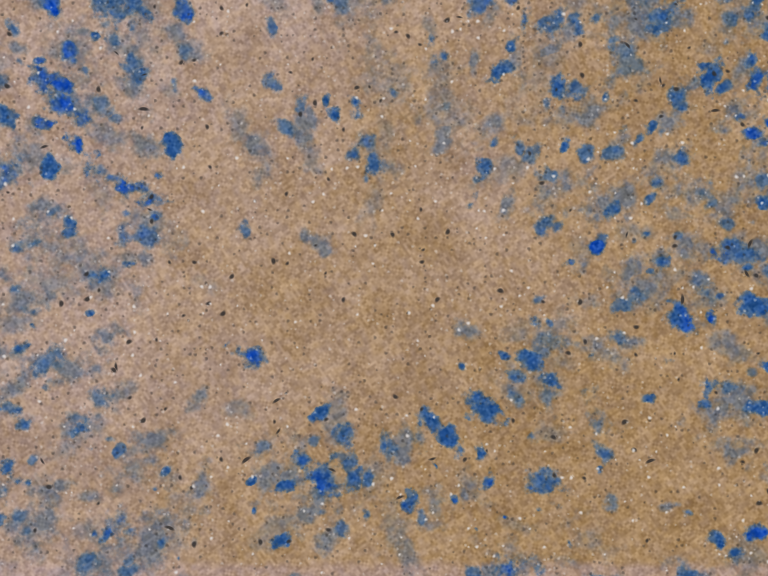
This texture is drawn by a Shadertoy shader. Its source:

```glsl
// Grainy tan plaster stained with ragged blue pigment, peppered with dark and pale grit.
// Stains are scattered in jittered cells, stretched outward from the middle and
// frayed by noise; the grit uses finer cells and the sand is layered value noise.

const vec2 MIDDLE = vec2(0.66, 0.45);
const vec3 PINK_SAND = vec3(0.675, 0.575, 0.515);
const vec3 OCHRE_SAND = vec3(0.640, 0.520, 0.385);
const vec3 PALE_DUST = vec3(0.68, 0.58, 0.56);
const vec3 HAZE_BLUE = vec3(0.41, 0.44, 0.49);
const vec3 SLATE_BLUE = vec3(0.30, 0.40, 0.51);
const vec3 DEEP_BLUE = vec3(0.15, 0.32, 0.56);
const vec3 VIVID_BLUE = vec3(0.06, 0.27, 0.70);
const vec3 DARK_GRIT = vec3(0.19, 0.18, 0.18);
const vec3 PALE_GRIT = vec3(0.88, 0.86, 0.85);

float hash(vec2 p, float seed) {
    vec3 q = fract(vec3(p.xyx + seed * 7.13) * 0.1031);
    q += dot(q, q.yzx + 33.33);
    return fract((q.x + q.y) * q.z);
}

float noise(vec2 p, float seed) {
    vec2 i = floor(p), f = fract(p);
    f = f * f * (3.0 - 2.0 * f);
    float low = mix(hash(i, seed), hash(i + vec2(1, 0), seed), f.x);
    float high = mix(hash(i + vec2(0, 1), seed), hash(i + vec2(1, 1), seed), f.x);
    return mix(low, high, f.y);
}

float fbm(vec2 p, float seed) {
    float sum = 0.0, gain = 0.53;
    for (int i = 0; i < 4; i++) {
        sum += gain * noise(p, seed + float(i));
        p = mat2(1.6, 1.2, -1.2, 1.6) * p;
        gain *= 0.5;
    }
    return sum;
}

vec2 turn(vec2 p, float angle) {
    float c = cos(angle), s = sin(angle);
    return vec2(c * p.x + s * p.y, c * p.y - s * p.x);
}

// How likely pigment is here: clustered, and sparse around the middle.
float pigmentDensity(vec2 p) {
    float clusters = noise(p * 5.5, 3.0);
    return smoothstep(0.20, 0.95, 0.65 * clusters + 0.65 * length(p - MIDDLE));
}

// Ragged stains, one per cell at most; softness is the width of the fading rim.
float stains(vec2 p, float cells, float amount, float stretch, float softness, float seed) {
    vec2 home = floor(p * cells);
    float fray = fbm(p * 34.0, seed) - 0.5 + 0.5 * (fbm(p * 80.0, seed + 5.0) - 0.5);
    float cover = 0.0;
    for (int y = -1; y <= 1; y++)
    for (int x = -1; x <= 1; x++) {
        vec2 cell = home + vec2(x, y);
        vec2 centre = cell + vec2(hash(cell, seed), hash(cell, seed + 1.0));
        vec2 outward = centre / cells - MIDDLE;
        float angle = atan(outward.y, outward.x) + 1.3 * (hash(cell, seed + 2.0) - 0.5);
        float size = mix(0.22, 0.58, hash(cell, seed + 3.0));
        vec2 d = turn(p * cells - centre, angle) * vec2(1.0 / stretch, stretch) / size;
        float present = step(hash(cell, seed + 4.0), amount * pigmentDensity(centre / cells));
        float blot = 1.0 - smoothstep(1.0 - softness, 1.0, length(d) + 1.7 * fray);
        cover = max(cover, present * blot * mix(0.35, 1.0, hash(cell, seed + 6.0)));
    }
    return cover;
}

// Small turned grains, each kept inside its own cell; radius is in cell units.
float grit(vec2 p, float cells, float amount, float radius, float stretch, float seed) {
    vec2 cell = floor(p * cells);
    vec2 jitter = vec2(hash(cell, seed), hash(cell, seed + 1.0)) - 0.5;
    vec2 d = turn(fract(p * cells) - 0.5 - 0.4 * jitter, 6.28 * hash(cell, seed + 2.0));
    d.y += 0.8 * d.x * d.x;
    float size = radius * mix(0.4, 1.0, hash(cell, seed + 3.0));
    float edge = 0.0024 * cells;
    float grain = 1.0 - smoothstep(-edge, edge, length(d * vec2(1.0 / stretch, stretch)) - size);
    return grain * step(hash(cell, seed + 4.0), amount);
}

vec3 sand(vec2 p) {
    float patches = fbm(p * 6.0, 11.0) - 0.5;
    float warmth = smoothstep(-0.15, 0.95, p.x - 0.45 * p.y + 0.9 * patches);
    vec3 colour = mix(PINK_SAND, OCHRE_SAND, warmth);
    colour += 0.12 * (fbm(p * 18.0, 17.0) - 0.5);
    float dust = 1.0 - smoothstep(0.015, 0.035, p.y + 0.01 * noise(p * 25.0, 23.0));
    return mix(colour, PALE_DUST, 0.6 * dust);
}

void mainImage(out vec4 fragColor, in vec2 fragCoord) {
    vec2 p = fragCoord / iResolution.y;
    vec3 colour = sand(p);

    // Wide faint smears, then denser stains with a few vivid cores.
    float smear = max(stains(p, 7.0, 1.0, 1.45, 1.2, 31.0), stains(p, 13.0, 1.0, 1.4, 1.1, 37.0));
    float stain = max(stains(p, 12.0, 0.48, 1.2, 1.0, 47.0),
                      stains(p, 22.0, 0.60, 1.2, 1.0, 61.0));
    float worn = 0.70 + 0.5 * noise(turn(p, 0.5) * 110.0, 71.0);
    colour = mix(colour, HAZE_BLUE, min(1.15 * smear * worn, 0.85));
    colour = mix(colour, SLATE_BLUE, smoothstep(0.0, 0.5, stain) * 0.8);
    vec3 pigment = mix(DEEP_BLUE, VIVID_BLUE, smoothstep(0.55, 0.85, noise(p * 9.0, 77.0)));
    colour = mix(colour, pigment, smoothstep(0.25, 0.9, stain * worn) * 0.9);

    // Fine sandy grain, slightly uneven in hue.
    float grain = noise(turn(p, 0.6) * 230.0, 83.0) + 0.5 * noise(turn(p, 1.1) * 120.0, 89.0) - 0.75;
    float hue = noise(turn(p, 0.3) * 95.0, 91.0) - 0.5;
    colour += 0.14 * grain * vec3(1.0, 0.97, 0.93) + 0.05 * hue * vec3(0.3, 0.0, -1.0);

    // Dark crumbs and slivers, then pale flecks.
    float dark = max(grit(p, 43.0, 0.05, 0.19, 1.2, 97.0), grit(p, 18.0, 0.06, 0.09, 1.7, 103.0));
    dark = max(dark, 0.55 * grit(p, 105.0, 0.09, 0.28, 1.1, 109.0));
    float pale = max(grit(p, 67.0, 0.04, 0.20, 1.1, 127.0),
                     0.5 * grit(p, 118.0, 0.06, 0.28, 1.1, 131.0));
    colour = mix(colour, DARK_GRIT, 0.85 * dark);
    colour = mix(colour, PALE_GRIT, 0.85 * pale);
    fragColor = vec4(clamp(colour, 0.0, 1.0), 1.0);
}
```
